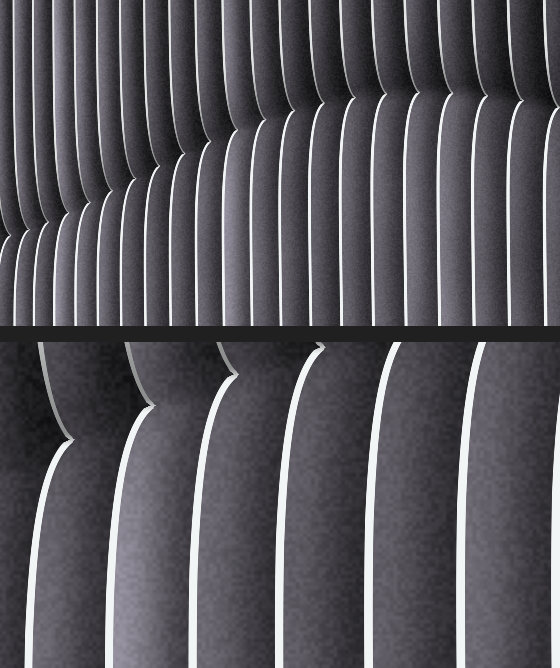
Top, the full canvas; bottom, a detail of the centre.
Write a WebGL 1 fragment shader that draws this pattern.

```glsl
precision highp float;
// Rows of tall grey fins with bright front edges, widening to the right.
// Every edge bends into a cusp on a shared S-shaped ridge; a quadratic
// spacing law is inverted to find the fin that owns each pixel.
uniform vec2 u_resolution;

const float FIRST_X = 0.0335;   // cusp position of fin 0
const float SPACING = 0.0551;   // initial spacing
const float GROWTH = 0.00145;   // widening per fin, squared
const float BULGE = 0.049;      // how far an edge swings left of its cusp
const vec3 EDGE_COLOR = vec3(0.95, 0.96, 0.96);
const vec3 FIN_TINT = vec3(1.0, 0.97, 1.06);

float hash(vec2 p) {
  vec3 q = fract(vec3(p.xyx) * 0.1031);
  q += dot(q, q.yzx + 33.33);
  return fract((q.x + q.y) * q.z);
}

float valueNoise(vec2 p) {
  vec2 cell = floor(p);
  vec2 f = fract(p);
  f = f * f * (3.0 - 2.0 * f);
  float low = mix(hash(cell), hash(cell + vec2(1.0, 0.0)), f.x);
  float high = mix(hash(cell + vec2(0.0, 1.0)), hash(cell + 1.0), f.x);
  return mix(low, high, f.y);
}

float cuspX(float fin) {
  return FIRST_X + fin * (SPACING + GROWTH * fin);
}

// Inverse of cuspX: continuous fin index at x
float finIndex(float x) {
  float root = SPACING * SPACING + 4.0 * GROWTH * (x - FIRST_X);
  return (sqrt(max(root, 0.0)) - SPACING) / (2.0 * GROWTH);
}

float ridgeY(float fin) {
  return 0.489 - 0.228 * cos(0.1698 * (fin + 2.3));
}

// Horizontal position of a fin's front edge at height y
float edgeX(float fin, float y) {
  float rise = y - ridgeY(fin);
  float d = abs(rise);
  float reach = rise > 0.0 ? 0.085 : 0.062;
  float swing = BULGE * (1.0 - exp(-pow(d / reach, 0.75)));
  float lean = rise < 0.0 ? 0.016 * max(d - 0.2, 0.0) : 0.0;
  return cuspX(fin) - swing + lean;
}

// Coverage in x, brightness in y
vec2 edgeStroke(vec2 p, float fin, float pixel) {
  float slope = (edgeX(fin, p.y + 0.003) - edgeX(fin, p.y - 0.003)) / 0.006;
  float dist = abs(p.x - edgeX(fin, p.y)) * inversesqrt(1.0 + slope * slope);
  float rise = p.y - ridgeY(fin);
  float above = smoothstep(-0.008, 0.008, rise);
  float away = smoothstep(0.0, 0.2, abs(rise));
  float halfWidth = mix(0.0034, 0.0052, clamp(p.x / 1.7, 0.0, 1.0));
  halfWidth *= mix(mix(0.8, 1.0, away), mix(0.5, 0.85, away), above);
  float light = mix(1.0, mix(0.58, 0.94, away), above);
  float cover = 1.0 - smoothstep(halfWidth - 0.5 * pixel,
                                 halfWidth + 0.5 * pixel, dist);
  return vec2(cover, light);
}

// Grey of the fin's side; across runs from its own edge to the next
float finShade(vec2 p, float fin, float across) {
  float rise = p.y - ridgeY(finIndex(p.x));
  float above = smoothstep(-0.035, 0.035, rise);
  float lower = mix(0.42, 0.19, smoothstep(0.05, 1.0, across));
  lower *= 1.0 - 0.25 * exp(-abs(rise) / 0.06);
  float upper = mix(0.43, 0.15, smoothstep(0.0, 0.9, across));
  upper *= 1.0 - 0.5 * exp(-abs(rise) / 0.12);
  upper *= mix(1.08, 0.8, clamp(p.x / 1.7, 0.0, 1.0));
  float tone = 0.86 + 0.26 * hash(vec2(fin + 5.0, 17.0));
  float paleFin = 1.0 - step(0.5, abs(mod(fin, 7.0) - 3.0));
  return mix(lower, upper, above) * tone * (1.0 + 0.25 * paleFin);
}

void main() {
  vec2 p = gl_FragCoord.xy / u_resolution.y;
  float pixel = 1.0 / u_resolution.y;

  // Edges swing left by less than one spacing, so two candidates suffice
  float fin = floor(finIndex(p.x));
  fin += step(edgeX(fin + 1.0, p.y), p.x);
  float left = edgeX(fin, p.y);
  float right = edgeX(fin + 1.0, p.y);
  float across = clamp((p.x - left) / (right - left), 0.0, 1.0);

  // Fin surface with fine grain and faint broad unevenness
  float grain = valueNoise(p * 260.0) - 0.5;
  float patches = valueNoise(p * vec2(14.0, 5.0)) - 0.5;
  float shade = finShade(p, fin, across) * (1.0 + 0.12 * patches);
  vec3 color = (shade + 0.07 * grain) * FIN_TINT;

  // Bright edges on both sides of the fin
  vec2 own = edgeStroke(p, fin, pixel);
  vec2 next = edgeStroke(p, fin + 1.0, pixel);
  color = mix(color, EDGE_COLOR * own.y, own.x);
  color = mix(color, EDGE_COLOR * next.y, next.x);

  gl_FragColor = vec4(clamp(color, 0.0, 1.0), 1.0);
}
```
